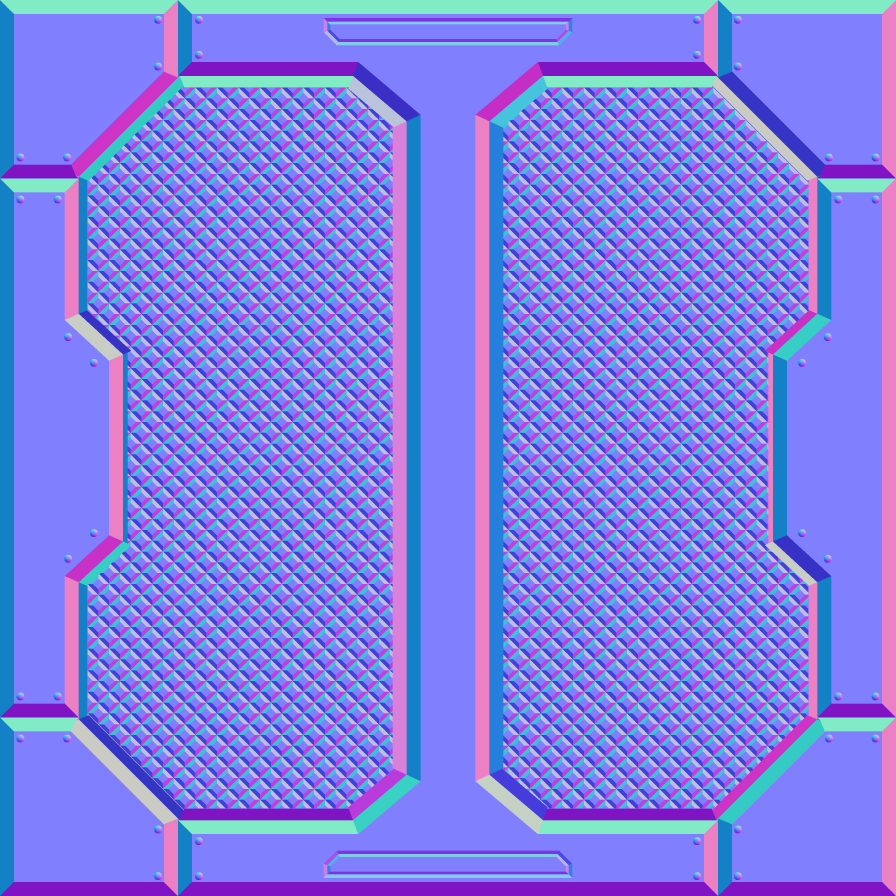
Give the GLSL for this texture map, as a Shadertoy shader.

```glsl
// Tangent-space normal map of a metal door: two studded panels, bevelled seams, rivets and vents.

const float SPAN = 768.0;          // design units across the canvas
const float BEVEL = 12.0;          // width of the outer slopes
const float STEEP = 0.84;
const float GENTLE = 0.70;
const float STUD_PERIOD = 18.5;
const float RIVET_RADIUS = 3.4;
const int RIVETS = 10;

// A face packs signed distance, outward direction and inner bevel width.
vec4 plane(vec2 q, vec2 dir, float offset, float width) {
    return vec4(dot(q, dir) - offset, dir, width);
}

vec4 farther(vec4 a, vec4 b) { return a.x > b.x ? a : b; }
vec4 nearer(vec4 a, vec4 b) { return a.x < b.x ? a : b; }

// Octagonal panel with a notch in its outer side
vec4 panelFace(vec2 q) {
    vec4 face = farther(plane(q, vec2(1, 0), 316.5, 7.5),
                        plane(q, vec2(-1, 0), -35.5, 12.0));
    face = farther(face, plane(q, vec2(0, 1), 319.0, 10.0));
    face = farther(face, plane(q, vec2(0.707, 0.707), 388.2, 8.5));
    face = farther(face, plane(q, vec2(-0.647, 0.763), 190.7, 11.0));
    vec4 notch = nearer(plane(q, vec2(1, 0), 278.5, 4.0),
                        plane(q, vec2(0.677, -0.736), 129.6, 7.0));
    return farther(face, notch);
}

// Canvas border and the straight seams that meet the panels
vec4 frameFace(vec2 q) {
    vec4 face = nearer(vec4(384.0 - q.x, -1, 0, BEVEL),
                       vec4(384.0 - q.y, 0, -1, BEVEL));
    vec2 seam = q - vec2(231.5, 231.0);
    face = nearer(face, vec4(abs(seam.x), sign(seam.x), 0, BEVEL));
    if (q.x > 200.0) face = nearer(face, vec4(abs(seam.y), 0, sign(seam.y), BEVEL));
    return face;
}

// Chamfered vent plate near the top and bottom edges
vec4 ventFace(vec2 q) {
    vec4 face = farther(plane(q, vec2(1, 0), 103.5, 2.5),
                        plane(q, vec2(0, 1), 365.5, 2.5));
    face = farther(face, plane(q, vec2(0, -1), -348.0, 2.5));
    return farther(face, plane(q, vec2(0.707, -0.707), -179.6, 2.5));
}

// Slope of a groove: outer wall faces in, inner wall faces out
vec2 grooveSlope(vec4 face, float outerWidth, float outerSteep, float innerSteep) {
    if (face.x > 0.0) return face.x < outerWidth ? -face.yz * outerSteep : vec2(0);
    return face.x > -face.w ? face.yz * innerSteep : vec2(0);
}

// Raised diamond studs with flat tops
vec2 studSlope(vec2 p, float period) {
    vec2 cell = fract(vec2(p.x + p.y, p.x - p.y) / period) - 0.5;
    vec2 a = abs(cell);
    if (max(a.x, a.y) < 0.25) return vec2(0);
    vec2 dir = a.x > a.y ? sign(cell.x) * vec2(1, 1) : sign(cell.y) * vec2(1, -1);
    return dir * 0.707 * GENTLE;
}

// Domed rivets, one quarter of the door
vec2 rivetSlope(vec2 q, float radius) {
    vec2 centers[RIVETS] = vec2[RIVETS](
        vec2(248.5, 367), vec2(213.5, 367), vec2(248.5, 327), vec2(213.5, 337),
        vec2(366.5, 249), vec2(326.5, 249), vec2(366.5, 213), vec2(334.5, 213),
        vec2(325.5, 95), vec2(303.5, 73));
    vec2 slope = vec2(0);
    for (int i = 0; i < RIVETS; i++) {
        vec2 offset = (q - centers[i]) / radius;
        if (dot(offset, offset) < 1.0) slope = offset * 0.85;
    }
    return slope;
}

vec2 doorSlope(vec2 p) {
    vec2 q = abs(p);
    vec2 side = sign(p);
    vec4 panel = panelFace(q);
    if (panel.x < -panel.w) return studSlope(p - vec2(-309, 309), STUD_PERIOD);
    if (panel.x < 0.0) {
        float steep = panel.w > 10.5 ? GENTLE : STEEP;
        return side * grooveSlope(panel, BEVEL, STEEP, steep);
    }
    vec4 land = nearer(panel, frameFace(q));
    vec2 slope = grooveSlope(land, BEVEL, STEEP, STEEP);
    slope += grooveSlope(ventFace(q), 3.0, 0.6, 0.6);
    return side * (slope + rivetSlope(q, RIVET_RADIUS));
}

vec3 normalColor(vec2 slope) {
    float z = sqrt(max(0.0, 1.0 - dot(slope, slope)));
    return 0.5 + 0.5 * vec3(slope, z);
}

void mainImage(out vec4 fragColor, in vec2 fragCoord) {
    // Average a 3 by 3 grid of samples to smooth the edges
    vec3 color = vec3(0);
    for (int i = 0; i < 9; i++) {
        vec2 jitter = (vec2(i % 3, i / 3) - 1.0) / 3.0;
        vec2 p = ((fragCoord + jitter) / iResolution.xy - 0.5) * SPAN;
        color += normalColor(doorSlope(p));
    }
    fragColor = vec4(color / 9.0, 1.0);
}
```
